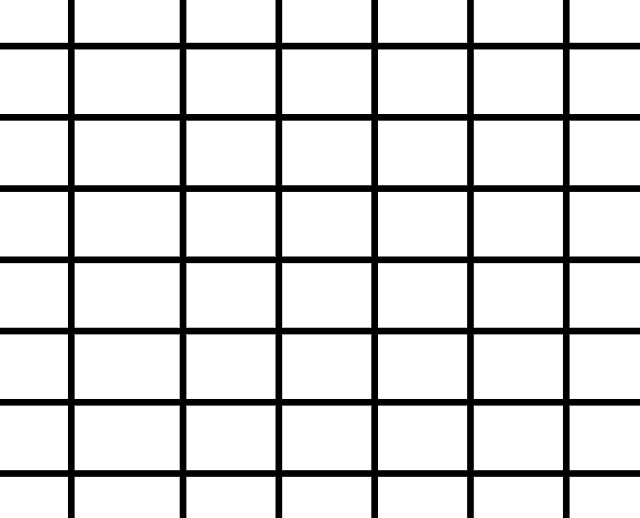
Write a Shadertoy shader that draws this pattern.

```glsl
// Black window-pane grid on white, with one wider column near the left edge.

// Distance to the nearest line of a family spaced evenly around an anchor.
float lineDistance(float position, float anchor, float spacing) {
    return abs(fract((position - anchor) / spacing + 0.5) - 0.5) * spacing;
}

void mainImage(out vec4 fragColor, in vec2 fragCoord) {
    // Canvas width is one unit.
    float pixel = 1.0 / iResolution.x;
    vec2 p = fragCoord * pixel;

    // Move the first vertical line left to widen the second column.
    float columnX = p.x + (p.x < 0.2 ? 0.0249 : 0.0);

    // Combine both line directions.
    float columnDist = lineDistance(columnX, 0.4357, 0.1497);
    float rowDist = lineDistance(p.y, 0.4034, 0.1113);
    float edge = min(columnDist, rowDist) - 0.0052;

    // Smooth the edge over one pixel.
    float ink = clamp(0.5 - edge / pixel, 0.0, 1.0);
    fragColor = vec4(mix(vec3(1.0), vec3(0.0), ink), 1.0);
}
```
